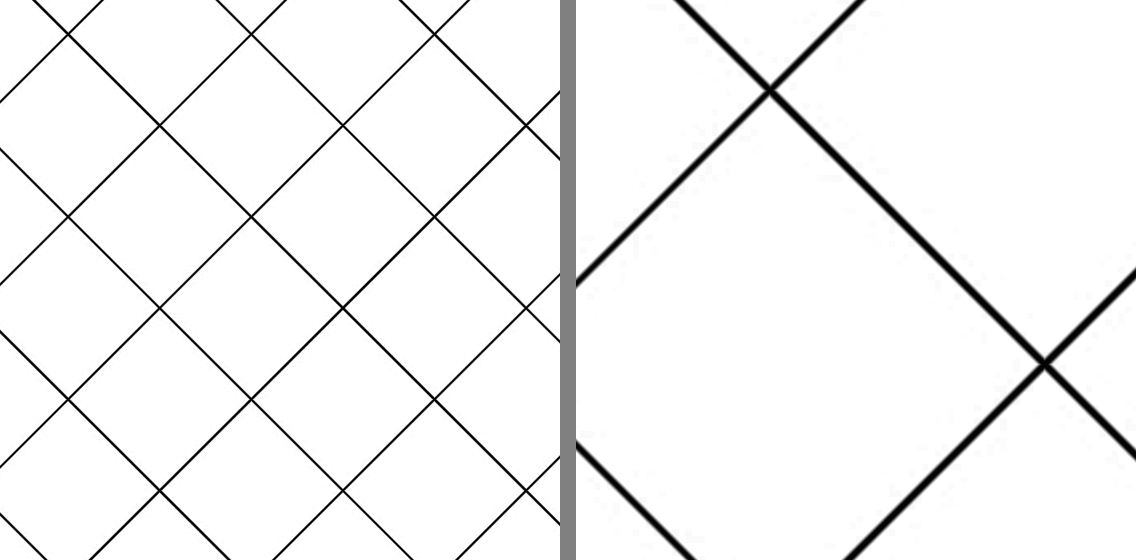
Left, the full canvas; right, a detail of the centre.
Give the GLSL for this pattern, as a three.js fragment shader.

```glsl
// Diagonal lattice of thin black lines on white, forming square diamonds.
// Rotated cell coordinates put every line on an integer; line weight varies
// a little from line to line, and faint grey specks lie beside the strokes.
varying vec2 vUv;

float hash(vec2 p) {
  vec3 q = fract(vec3(p.xyx) * 0.1031);
  q += dot(q, q.yzx + 33.33);
  return fract((q.x + q.y) * q.z);
}

void main() {
  // Diamond repeats, measured from the crossing at the upper left
  vec2 p = (vUv - vec2(0.1217, 0.9388)) / vec2(0.3271, 0.3260);

  // x counts falling lines, y counts rising lines
  vec2 diagonal = vec2(p.x + p.y, p.x - p.y);
  vec2 line = floor(diagonal + 0.5);
  vec2 dist = abs(diagonal - line) * 0.2309;

  // Every other falling line is heavier, as is one rising line
  float evenFalling = 1.0 - mod(line.x, 2.0);
  float heavyRising = 1.0 - step(0.5, abs(line.y - 3.0));
  vec2 halfWidth = 0.0020 + 0.0003 * vec2(evenFalling, heavyRising);

  // Slight change of weight between crossings
  vec2 segment = floor(diagonal);
  halfWidth.x += 0.0002 * (hash(vec2(line.x, segment.y) + 20.0) - 0.5);
  halfWidth.y += 0.0002 * (hash(vec2(line.y, segment.x) + 50.0) - 0.5);

  // Soft-edged strokes
  vec2 stroke = 1.0 - smoothstep(halfWidth - 0.0014, halfWidth + 0.0014, dist);
  float ink = max(stroke.x, stroke.y);

  // Faint specks close to the lines
  float nearLine = 1.0 - smoothstep(0.004, 0.028, min(dist.x, dist.y));
  float speck = step(0.86, hash(floor(vUv * 256.0))) * nearLine;

  vec3 paper = vec3(1.0 - 0.02 * speck);
  gl_FragColor = vec4(mix(paper, vec3(0.01), ink), 1.0);
}
```
